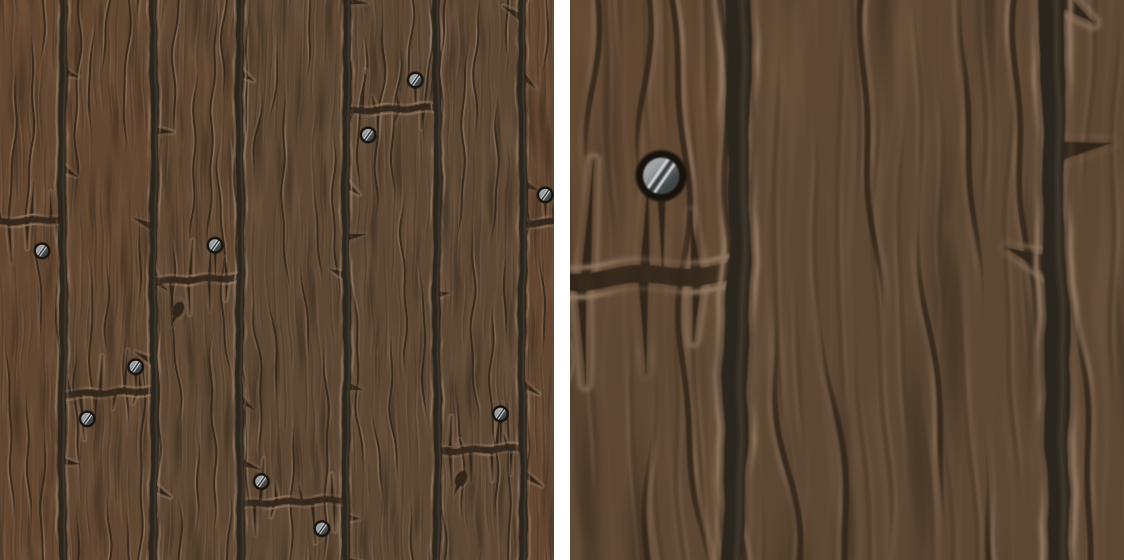
Left: the whole. Right: its middle third, enlarged.
This texture is drawn by a WebGL 2 fragment shader. Its source:

```glsl
#version 300 es
precision highp float;
// Weathered wooden planks: six wavy columns, each with one butt joint and two fixings.
// Colour comes from stretched cellular noise and long tapered fibres; every crack,
// notch and seam is a distance that is carved dark with a pale, worn rim.

uniform vec2 u_resolution;
out vec4 fragColor;

const float TAU = 6.2831853;
const float PERIOD = 0.99;
const float EDGE[7] = float[7](-0.056, 0.112, 0.275, 0.429, 0.619, 0.781, 0.934);
const float JOINT[6] = float[6](0.605, 0.299, 0.501, 0.104, 0.805, 0.197);
// Fixings: (fraction across, height) above the joint, then below it.
const vec4 FIXING[6] = vec4[6](
  vec4(0.24, 0.047, 0.78, -0.053), vec4(0.80, 0.046, 0.27, -0.047),
  vec4(0.71, 0.061, 0.28, -0.054), vec4(0.20, 0.036, 0.77, -0.048),
  vec4(0.76, 0.052, 0.24, -0.046), vec4(0.74, 0.064, 0.28, -0.052));

const vec3 BASE = vec3(0.37, 0.28, 0.20);
const vec3 SHADE = vec3(0.29, 0.22, 0.155);
const vec3 WARM = vec3(0.43, 0.33, 0.245);
const vec3 PALE = vec3(0.57, 0.47, 0.38);
const vec3 CRACK = vec3(0.19, 0.145, 0.10);
const vec3 GAP = vec3(0.20, 0.175, 0.135);

float hash(vec2 p) {
  vec3 q = fract(p.xyx * 0.1031);
  q += dot(q, q.yzx + 33.33);
  return fract((q.x + q.y) * q.z);
}

// Layered sines that repeat over one unit of y.
float sway(float y, float seed) {
  return 0.6 * sin(TAU * (y + seed)) + 0.27 * sin(TAU * (4.0 * y + 3.7 * seed))
       + 0.13 * sin(TAU * (9.0 * y + 7.1 * seed));
}

// Distance to the nearest cell site; rows wrap.
float cellular(vec2 p, float rows) {
  vec2 cell = floor(p);
  float best = 9.0;
  for (int j = -1; j <= 1; j++)
    for (int i = -1; i <= 1; i++) {
      vec2 id = cell + vec2(i, j);
      vec2 key = vec2(id.x, mod(id.y, rows));
      best = min(best, length(id + vec2(hash(key), hash(key + 71.3)) - p));
    }
  return best;
}

// Segment from a to b whose half width shrinks to nothing at b.
float spike(vec2 p, vec2 a, vec2 b, float halfWidth) {
  vec2 ap = p - a, ab = b - a;
  float t = clamp(dot(ap, ab) / dot(ab, ab), 0.0, 1.0);
  return length(ap - ab * t) - halfWidth * (1.0 - t);
}

float fill(float d, float soft) { return 1.0 - smoothstep(-soft, soft, d); }

float seam(int i, float y) { return EDGE[i] + 0.0028 * sway(2.0 * y, 0.37 * float(i % 6)); }

vec3 carve(vec3 col, float d, vec3 dark, float rim, float soft) {
  float band = (d - 0.0036) / 0.002;
  return mix(mix(col, PALE, rim * exp(-band * band)), dark, fill(d, soft));
}

// Wandering grain lines of limited length: x is dark core, y is pale flank.
vec2 fibres(vec2 p, float freq, float rows, float seed, float halfWidth) {
  float x = p.x * freq;
  vec2 ink = vec2(0.0);
  for (int k = -1; k <= 1; k++) {
    float column = floor(x) + float(k);
    float h = hash(vec2(column, seed));
    float along = p.y * rows + h;
    float g = hash(vec2(column + 17.0, mod(floor(along), rows) + seed));
    float t = fract(along), span = mix(0.4, 1.0, g);
    float taper = smoothstep(0.0, 0.15, t) * (1.0 - smoothstep(span - 0.2, span, t));
    float d = x - column - 0.5 - 0.5 * (h - 0.5) - 0.4 * sway(p.y, seed + 0.3 * h);
    float flank = (d - (g > 0.6 ? 1.0 : -1.0) * 2.1 * halfWidth) / halfWidth;
    float lit = 0.55 + 0.45 * sway(3.0 * p.y, h);
    ink = max(ink, taper * vec2(fill(abs(d) - halfWidth * taper, 0.6 * halfWidth), lit * exp(-flank * flank)));
  }
  return ink;
}

vec3 nail(vec3 col, vec2 p, float soft) {
  float r = length(p), slot = abs(p.x - 0.7 * p.y);
  col = mix(col, CRACK * 0.5, fill(r - 0.0152, 1.5 * soft));
  vec3 steel = mix(vec3(0.25, 0.27, 0.28), vec3(0.62, 0.64, 0.64), smoothstep(-0.012, 0.012, p.y - p.x));
  steel = mix(steel, vec3(0.8), fill(abs(slot - 0.003) - 0.001, soft));
  steel = mix(steel, vec3(0.22), fill(slot - 0.001, soft));
  return mix(col, steel, fill(r - 0.0108, soft));
}

void main() {
  vec2 p = gl_FragCoord.xy / u_resolution * vec2(PERIOD, 1.0);
  float soft = max(0.001, 0.7 / u_resolution.y);

  // Locate the plank and its joint.
  if (p.x > seam(6, p.y)) p.x -= PERIOD;
  int id = 0;
  for (int i = 1; i < 6; i++) if (p.x > seam(i, p.y)) id = i;
  float n = float(id), width = EDGE[id + 1] - EDGE[id];
  float fromLeft = p.x - seam(id, p.y), fromRight = seam(id + 1, p.y) - p.x;
  float rise = p.y - JOINT[id];
  rise -= round(rise);
  vec2 local = vec2(p.x - EDGE[id], rise - 0.045 * (fromLeft - 0.5 * width));
  vec2 q = vec2(p.x + 0.005 * sway(p.y, 0.21 * n) + 3.7 * n, p.y);

  // Wood tone and grain.
  float broad = cellular(q * vec2(34.0, 4.0), 4.0);
  float fine = cellular(q * vec2(100.0, 8.0), 8.0);
  vec3 col = mix(SHADE, BASE, smoothstep(0.0, 0.42, broad));
  col = mix(col, WARM, 0.6 * smoothstep(0.4, 0.85, fine));
  col *= mix(vec3(1.04, 0.98, 0.94), vec3(0.98, 1.0, 1.0), smoothstep(0.0, 3.0, n + sway(p.y, n)));
  vec2 thin = fibres(q, 80.0, 3.0, 5.0 + n, 0.11);
  vec2 bold = fibres(q, 33.0, 2.0, 23.0 + n, 0.055);
  col = mix(mix(col, PALE, 0.25 * thin.y), SHADE, 0.5 * thin.x);
  col = mix(mix(col, PALE, 0.75 * bold.y), CRACK, 0.85 * bold.x);

  // Splits growing out of the joint, and notches along the seams.
  float side = local.y < 0.0 ? -1.0 : 1.0, groove = 1.0;
  for (int k = 0; k < 4; k++) {
    float h = hash(vec2(float(k) + 4.0 * n, 9.0 + side));
    float x = width * (float(k) + 0.2 + 0.6 * h) / 4.0;
    vec2 tip = vec2(x + 0.016 * (h - 0.5), side * mix(0.015, 0.085, h));
    groove = min(groove, spike(local, vec2(x, 0.0), tip, 0.003));
  }
  for (int k = 0; k < 5; k++) {
    float h = hash(vec2(n + 3.0, float(k) + 41.0)), g = hash(vec2(n + 13.0, float(k) + 7.0));
    float dy = p.y - (float(k) + h) / 5.0;
    vec2 at = vec2(g > 0.72 ? fromRight : fromLeft, dy - round(dy));
    vec2 tip = vec2(mix(0.018, 0.036, h), (g - 0.5) * 0.05);
    if (h > 0.3) groove = min(groove, spike(at, vec2(0.0), tip, 0.0065));
  }

  // Fixings: every third plank has lost its lower nail and shows a hole.
  vec4 fix = FIXING[id] * vec4(width, 1.0, width, 1.0);
  vec2 upper = vec2(local.x, rise) - fix.xy, lower = vec2(local.x, rise) - fix.zw;
  bool hole = id % 3 == 2;
  groove = min(groove, spike(upper, vec2(0.0), vec2(0.001, -fix.y), 0.003));
  if (hole) {
    groove = min(groove, length(lower * vec2(1.0, 0.75) - 0.15 * lower.yx) - 0.01);
    groove = min(groove, spike(lower, vec2(0.0), vec2(-0.012, -0.028), 0.006));
  }

  // Carve, then cut joint and seams, and set the nails.
  float wear = smoothstep(0.2, 0.7, cellular(p * vec2(20.0, 14.0), 14.0));
  col = carve(col, groove, CRACK, 0.1 + 0.4 * wear, soft);
  float jointGap = abs(local.y + 0.0018 * sin(local.x * 95.0 + n)) - 0.0052;
  col = carve(col, jointGap, mix(CRACK, SHADE, 0.4 * fine), 0.2 + 0.6 * wear, soft);
  float seamGap = min(fromLeft, fromRight) - 0.0068 - 0.0012 * sway(p.y * 5.0, n);
  vec3 gapTone = mix(GAP * 0.85, GAP * 1.35, fill(abs(fromLeft - 0.003) - 0.001, 0.003));
  col = carve(col, seamGap, gapTone, 0.15 + 0.65 * wear, soft);
  col = nail(col, upper, soft);
  if (!hole) col = nail(col, lower, soft);
  fragColor = vec4(col, 1.0);
}
```
